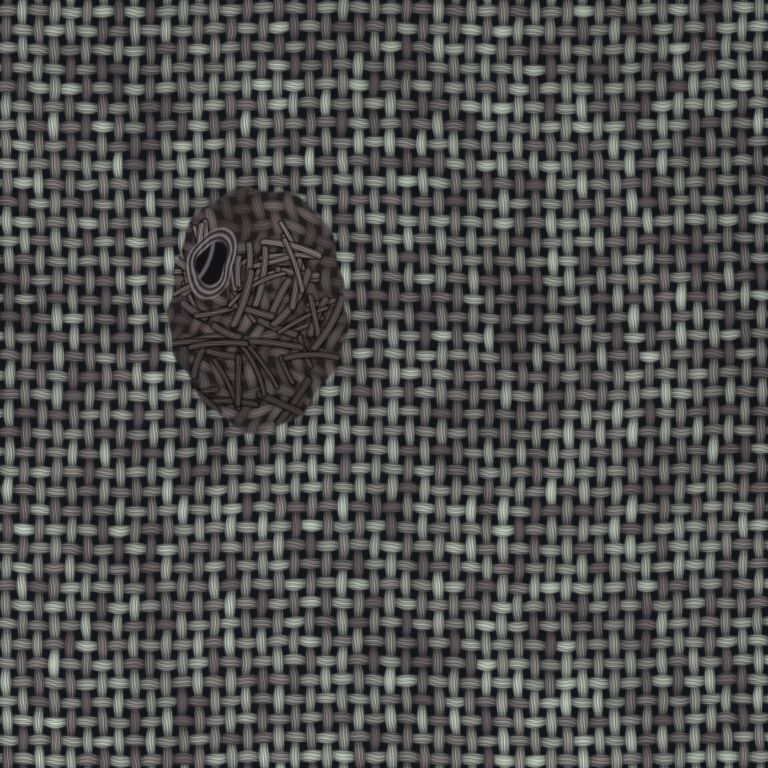
Write a WebGL 1 fragment shader that draws this texture.

```glsl
precision highp float;
// Plain-woven grey cloth, 48 by 40 threads, with a frayed brown oval patch.
uniform vec2 u_resolution;

float hash(vec2 p) {
  return fract(sin(dot(p, vec2(12.99, 78.23))) * 4375.85);
}

mat2 rotation(float angle) {
  return mat2(cos(angle), sin(angle), -sin(angle), cos(angle));
}

// Yarn running along q.y; q.x counts lanes. Returns colour and coverage.
vec4 yarn(vec2 q, float flip, float width, float soft, out float lift) {
  float lane = floor(q.x);
  float seed = hash(vec2(lane, flip + 3.0));
  lift = cos(3.14159 * (q.y - 0.5 + lane + flip));

  // One tone per visible float, plus slow drift along the yarn
  float bump = floor((q.y + 0.5 + mod(lane + flip, 2.0)) * 0.5);
  float chance = hash(vec2(bump + 17.0 * flip, lane));
  float drift = sin(q.y * 0.43 + seed * 40.0) + sin(q.y * 1.07 + seed * 71.0);
  float tone = 0.42 + 0.16 * drift + 0.65 * (chance - 0.5) + 0.3 * (seed - 0.5);

  // Rounded profile, widest where the yarn rides on top
  float d = fract(q.x) - 0.5 + 0.045 * sin(q.y * 1.3 + seed * 30.0)
          + 0.07 * (chance - 0.5) * lift;
  float halfWidth = width + 0.05 * lift + 0.05 * (seed - 0.5);
  float cover = 1.0 - smoothstep(halfWidth - soft, halfWidth + soft, abs(d));

  // Twisted fibres
  float fibre = sin(d * 32.0 + q.y * 2.6 + chance * 20.0 + sin(q.y * 5.0 + seed * 9.0));
  fibre += 0.6 * sin(d * 57.0 - q.y * 3.7 + seed * 50.0);
  vec3 colour = mix(vec3(0.36, 0.33, 0.34), vec3(0.69, 0.73, 0.68),
                    clamp(tone + 0.1 * fibre, 0.0, 1.0));
  float round = 1.0 - 0.4 * d * d / (halfWidth * halfWidth);
  return vec4(colour * round * (0.8 + 0.2 * lift) * (1.0 + 0.06 * fibre), cover);
}

vec3 weave(vec2 p, float soft) {
  float warpLift, weftLift;
  vec4 warp = yarn(p, 0.0, 0.3, soft, warpLift);
  vec4 weft = yarn(p.yx, 1.0, 0.26, soft, weftLift);
  float warpOnTop = step(weftLift, warpLift);
  vec4 under = mix(warp, weft, warpOnTop);
  vec4 over = mix(weft, warp, warpOnTop);
  vec3 gap = vec3(0.07, 0.085, 0.1);
  // Upper yarns cast a soft shadow into the gaps
  vec3 base = mix(gap, under.rgb * 0.92, under.a);
  return mix(base, over.rgb, over.a);
}

// Tangled strands, laid over one another, around a torn hole
vec3 frayed(vec2 uv, vec2 q, float px) {
  vec2 bent = rotation(0.16) * uv * vec2(48.0, 42.0)
            + 0.35 * sin(uv.yx * vec2(61.0, 47.0));
  float light = dot(weave(bent, 0.07 + 24.0 * px), vec3(0.333));
  vec3 colour = mix(vec3(0.09, 0.08, 0.085), vec3(0.5, 0.45, 0.44), light * 1.15);

  for (int i = 0; i < 64; i++) {
    float n = float(i);
    vec4 r = vec4(hash(vec2(n, 1.0)), hash(vec2(n, 2.0)),
                  hash(vec2(n, 3.0)), hash(vec2(n, 4.0)));
    // More strands in the upper half, mostly near the two weave directions
    vec2 centre = vec2(r.x - 0.5, 0.7 - 1.05 * sqrt(r.y)) * vec2(0.2, -0.26);
    float angle = 1.5708 * mod(n, 2.0) + 1.3 * (r.z - 0.5);
    vec2 s = rotation(angle) * (q - centre);
    s.y += (r.w - 0.5) * 9.0 * s.x * s.x;
    float reach = 0.016 + 0.026 * r.w;
    float d = length(vec2(max(abs(s.x) - reach, 0.0), s.y));
    float w = 0.0025 + 0.0025 * r.z;
    colour *= 1.0 - 0.45 * (1.0 - smoothstep(w, w + 0.0035, d));
    float fibre = 0.9 + 0.13 * sin(s.y * 1900.0 + s.x * 160.0 + n);
    vec3 strand = mix(vec3(0.25, 0.22, 0.22), vec3(0.49, 0.45, 0.45), r.y);
    strand *= fibre * (1.05 - 0.45 * d * d / (w * w));
    colour = mix(colour, strand, 1.0 - smoothstep(w - px, w + px, d));
  }

  // Hole with pale strands curling round it
  vec2 h = rotation(0.4) * (q - vec2(-0.061, 0.057));
  float a = atan(h.y, h.x);
  float hole = length(h / vec2(0.021, 0.034)) + 0.1 * sin(a * 3.0 + 1.0);
  colour = mix(vec3(0.07, 0.07, 0.08), colour, smoothstep(0.75, 1.0, hole));
  float curl = 0.5 + 0.5 * sin(hole * 24.0 + 2.0 * sin(a * 2.0));
  float rim = smoothstep(0.8, 0.95, hole) * (1.0 - smoothstep(1.35, 1.55, hole));
  colour = mix(colour, mix(vec3(0.18, 0.16, 0.17), vec3(0.53, 0.5, 0.5), curl), rim * 0.8);
  float stray = abs(h.x + 0.004 + 6.0 * h.y * h.y);
  float inHole = 1.0 - smoothstep(0.8, 1.0, hole);
  return mix(colour, vec3(0.37, 0.35, 0.36), inHole * (1.0 - smoothstep(0.001, 0.003 + px, stray)));
}

void main() {
  vec2 uv = gl_FragCoord.xy / u_resolution;
  float px = 1.0 / min(u_resolution.x, u_resolution.y);

  // Cloth, slightly uneven and a little paler towards the lower left
  vec2 p = uv * vec2(48.0, 40.0) + 0.12 * sin(uv.yx * vec2(9.0, 11.0));
  vec3 colour = weave(p, 0.05 + 24.0 * px);
  colour *= 1.0 + 0.07 * (1.0 - uv.x - uv.y) + 0.03 * sin(uv.x * 19.0 + 2.0 * sin(uv.y * 8.0));

  // Worn oval with a ragged outline
  vec2 q = uv - vec2(0.336, 0.6);
  float a = atan(q.y, q.x);
  float oval = length(q / vec2(0.116, 0.16)) + 0.025 * sin(a * 5.0) + 0.02 * sin(a * 13.0 + 1.0);
  if (oval < 1.1) {
    float inside = 1.0 - smoothstep(0.97, 1.0 + 8.0 * px, oval);
    colour = mix(colour, frayed(uv, q, px), inside);
  }
  gl_FragColor = vec4(colour, 1.0);
}
```
